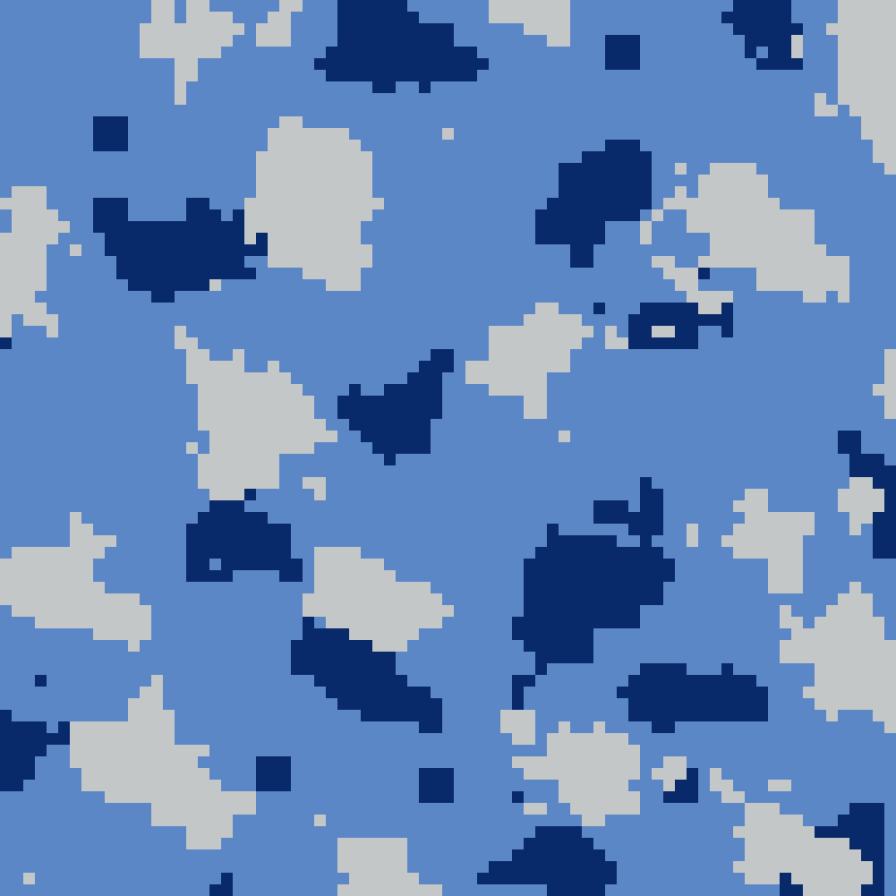
Reproduce this pattern procedurally as a WebGL 1 fragment shader.

```glsl
precision highp float;

uniform vec2 u_resolution;

const vec3 SKY_BLUE = vec3(0.36, 0.53, 0.78);
const vec3 PALE_GREY = vec3(0.77, 0.78, 0.78);
const vec3 NAVY = vec3(0.035, 0.165, 0.415);
const float BLOCKS = 77.0;

vec2 hash2(vec2 p) {
    vec3 a = fract(p.xyx * vec3(0.1031, 0.1030, 0.0973));
    a += dot(a, a.yzx + 33.33);
    return fract((a.xx + a.yz) * a.zy);
}

float cornerSlope(vec2 corner, vec2 offset) {
    float angle = 6.2832 * hash2(corner + 57.0).x;
    return dot(vec2(cos(angle), sin(angle)), offset);
}

float gradientNoise(vec2 p) {
    vec2 i = floor(p), f = p - i;
    vec2 u = f * f * f * (f * (f * 6.0 - 15.0) + 10.0);
    vec2 e = vec2(1.0, 0.0);
    return mix(mix(cornerSlope(i, f), cornerSlope(i + e, f - e), u.x),
               mix(cornerSlope(i + e.yx, f - e.yx), cornerSlope(i + e.xx, f - e.xx), u.x), u.y);
}

// Ragged ellipses in every other cell of a jittered grid; positive inside.
float patches(vec2 p, float parity, float radius) {
    float nearest = 9.0;
    for (int y = -1; y <= 1; y++) {
        for (int x = -1; x <= 1; x++) {
            vec2 id = floor(p) + vec2(float(x), float(y));
            if (mod(id.x + id.y, 2.0) != parity) continue;
            vec2 shape = hash2(id + 131.0);
            vec2 d = p - id - 0.5 - 0.8 * (hash2(id + 17.0) - 0.5);
            float angle = 3.1416 * shape.x;
            float c = cos(angle), s = sin(angle);
            d = vec2(c * d.x + s * d.y, c * d.y - s * d.x);
            float stretch = mix(1.05, 1.5, shape.y);
            float size = radius * mix(0.8, 1.2, hash2(id + 211.0).x);
            nearest = min(nearest, length(d * vec2(1.0 / stretch, stretch)) / size);
        }
    }
    vec2 q = p + 40.0 * parity;
    return 1.0 + 1.2 * gradientNoise(q * 2.1) + 0.8 * gradientNoise(q * 5.3) - nearest;
}

// Sparse square specks, two or three blocks wide.
bool speck(vec2 block, float seed) {
    vec2 id = floor(block / 7.0);
    vec2 pick = hash2(id + seed);
    vec2 d = abs(mod(block, 7.0) - floor(2.0 + 3.0 * hash2(id + seed + 9.0)));
    return pick.x > 0.95 && max(d.x, d.y) < 0.6 + pick.y;
}

vec3 blockColor(vec2 block) {
    vec2 p = (block + 0.5) / BLOCKS * 5.0 + vec2(10.4, 6.6);
    if (patches(p, 0.0, 0.335) > 0.0 || speck(block, 71.0)) return PALE_GREY;
    if (patches(p, 1.0, 0.295) > 0.0 || speck(block, 163.0)) return NAVY;
    return SKY_BLUE;
}

void main() {
    vec2 p = gl_FragCoord.xy / u_resolution.y * BLOCKS - 0.5;
    vec2 block = floor(p);

    // Blend neighbouring blocks across one pixel at their shared edge.
    vec2 blend = clamp((p - block - 0.5) * u_resolution.y / BLOCKS + 0.5, 0.0, 1.0);
    vec2 e = vec2(1.0, 0.0);
    vec3 lower = mix(blockColor(block), blockColor(block + e), blend.x);
    vec3 upper = mix(blockColor(block + e.yx), blockColor(block + e.xx), blend.x);
    gl_FragColor = vec4(mix(lower, upper, blend.y), 1.0);
}
```
